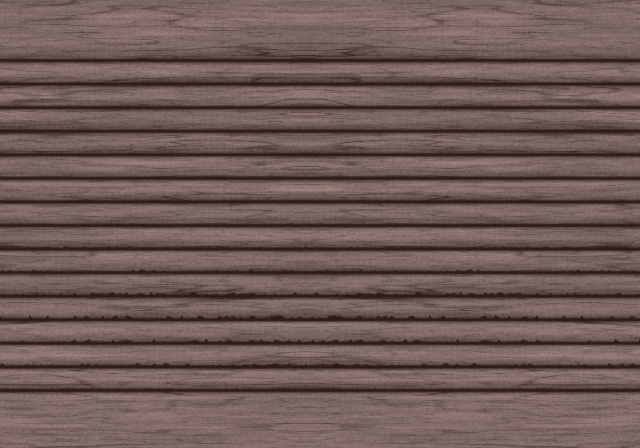
Reproduce this texture procedurally as a WebGL 2 fragment shader.

```glsl
#version 300 es
precision highp float;
uniform vec2 u_resolution;
out vec4 fragColor;

float hash(vec2 p) {
    return fract(sin(dot(p, vec2(127.1, 311.7))) * 43758.5453);
}

float noise(vec2 p) {
    vec2 i = floor(p), f = fract(p);
    f = f * f * (3.0 - 2.0 * f);
    return mix(mix(hash(i), hash(i + vec2(1, 0)), f.x),
               mix(hash(i + vec2(0, 1)), hash(i + vec2(1, 1)), f.x), f.y);
}

float fbm(vec2 p) {
    float sum = 0.0, amp = 0.5;
    for (int i = 0; i < 4; i++) {
        sum += amp * noise(p);
        p = p * 2.03 + 17.3;
        amp *= 0.5;
    }
    return sum;
}

// Thin wavy cracks: the zero crossings of stretched noise
float cracks(vec2 p, float width) {
    float n = noise(p) + 0.3 * noise(p * 2.1 + 9.0) - 0.65;
    return 1.0 - smoothstep(0.0, width, abs(n));
}

void main() {
    vec2 uv = gl_FragCoord.xy / u_resolution.y;
    float aspect = u_resolution.x / u_resolution.y;
    float mirrorX = abs(uv.x - 0.478 * aspect);

    // Fourteen slats between a plain board at the bottom and one at the top
    float pitch = 0.0526;
    float s = (uv.y - 0.128) / pitch;
    float row = clamp(floor(s), -1.0, 14.0);
    float above = row < 0.0 ? 9.0 : s - row;
    float below = row > 13.0 ? 9.0 : row + 1.0 - s;
    bool plain = row < 0.0 || row > 13.0;
    float pixel = 1.0 / (u_resolution.y * pitch);

    // Rounded profile: shaded underside, light crown, dim lip under the groove
    float tone = 0.94;
    tone -= 0.36 * (1.0 - smoothstep(0.04, plain ? 0.75 : 0.5, above));
    tone -= 0.24 * (1.0 - smoothstep(0.1, 0.22, below));
    tone += 0.06 * (hash(vec2(row, 4.0)) - 0.5);
    if (plain) tone -= 0.06;

    // Wood grain, mirrored sideways and different on each slat
    vec2 g = vec2(mirrorX, uv.y + row * 3.7);
    g.y += 0.012 * (noise(vec2(mirrorX * 5.0, row * 7.3 + uv.y * 6.0)) - 0.5);
    tone += 0.34 * (fbm(g * vec2(9.0, 150.0)) - 0.47);
    tone += 0.18 * (noise(g * vec2(3.0, 50.0)) - 0.5);
    float patches = smoothstep(0.3, 0.7, noise(g * vec2(4.0, 25.0) + 31.0));
    tone -= 0.26 * patches * cracks(g * vec2(5.0, 75.0), 0.09);
    tone -= 0.14 * cracks(g * vec2(9.0, 130.0) + 50.0, 0.1);

    // Fine speckle
    tone += 0.16 * (noise(vec2(mirrorX, uv.y) * 300.0) - 0.5);

    // Dark grooves, with crumbled edges on the lower slats
    float wear = smoothstep(0.55, 0.3, uv.y) * smoothstep(0.1, 0.22, uv.y);
    float crumbs = noise(vec2(mirrorX * 130.0, floor(s + 0.5) * 5.3));
    float groove = 0.045 + wear * 0.1 * smoothstep(0.5, 1.0, crumbs);
    float dark = 1.0 - smoothstep(groove - pixel * 0.5, groove + 0.07 + pixel * 0.5, above);
    dark = max(dark, 1.0 - smoothstep(0.03 - pixel * 0.5, 0.1 + pixel * 0.5, below));
    tone = mix(tone, 0.02, 0.93 * dark);

    vec3 shadow = vec3(0.16, 0.09, 0.07);
    vec3 wood = vec3(0.56, 0.47, 0.45);
    fragColor = vec4(mix(shadow, wood, clamp(tone, -0.05, 1.15)), 1.0);
}
```
